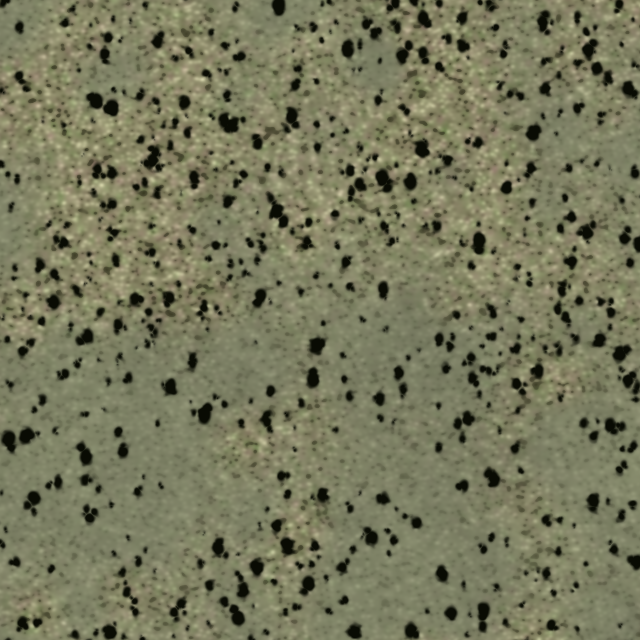
Write a three.js fragment shader that draws this texture.

```glsl
// Dry olive grassland from above, dotted with dark shrubs and rough patches of fine grain.
varying vec2 vUv;

vec3 hash3(vec2 p) {
  vec3 q = fract(p.xyx * vec3(0.1031, 0.1030, 0.0973));
  q += dot(q, q.yxz + 33.33);
  return fract((q.xxy + q.yzz) * q.zyx);
}

// Cellular noise: soft bumps of random sign, one per cell, centred on zero.
float bumps(vec2 p) {
  vec2 base = floor(p);
  float sum = 0.0;
  for (int y = -1; y <= 1; y++) {
    for (int x = -1; x <= 1; x++) {
      vec2 cell = base + vec2(float(x), float(y));
      vec3 rnd = hash3(cell + 71.0);
      vec2 d = cell + rnd.xy - p;
      sum += (rnd.z * 2.0 - 1.0) * exp(-4.0 * dot(d, d));
    }
  }
  return sum;
}

// Signed distance to scattered two-lobed shrubs, slightly taller than wide.
float shrubs(vec2 uv, float cells, float density, float minRadius, float maxRadius) {
  vec2 base = floor(uv * cells);
  float nearest = 1.0;
  for (int y = -1; y <= 1; y++) {
    for (int x = -1; x <= 1; x++) {
      vec2 cell = base + vec2(float(x), float(y));
      vec3 rnd = hash3(cell + cells * 3.0);
      float local = density * (1.0 + 0.9 * bumps(cell / cells * 6.0 + 40.0));
      if (rnd.z > local) continue;
      float size = rnd.z / local;
      float radius = mix(minRadius, maxRadius, size * size);
      vec2 d = uv - (cell + rnd.xy) / cells;
      vec2 lobe = (hash3(cell + 19.0).xy - 0.5) * radius * vec2(2.0, 2.8);
      float body = length(d * vec2(1.1, 0.85)) - radius;
      float side = length(d - lobe) - radius * 0.65;
      nearest = min(nearest, min(body, side));
    }
  }
  return nearest;
}

void main() {
  vec2 uv = vUv;

  // Broad patches decide where the ground is rough, pale or cool.
  float patches = bumps(uv * 4.0 + 12.0) + 0.7 * bumps(uv * 11.0 + 5.0);
  float rough = smoothstep(-0.6, 0.6, patches);
  float tone = bumps(uv * 7.0 + 90.0) + 0.6 * bumps(uv * 21.0 + 33.0);

  // Fine grain, a little wider than tall.
  float fine = bumps(uv * vec2(120.0, 145.0));
  float medium = bumps(uv * vec2(62.0, 78.0) + 200.0);
  float tint = bumps(uv * 75.0 + 400.0);
  float grain = fine + 0.6 * medium;

  // Ground
  vec3 color = mix(vec3(0.49, 0.505, 0.395), vec3(0.535, 0.525, 0.395), rough);
  color += tone * vec3(0.022, 0.024, 0.016);
  color += grain * mix(0.05, 0.15, rough) * vec3(1.0, 1.0, 0.9);
  color += tint * mix(0.008, 0.05, rough) * vec3(0.7, -0.1, 0.6);

  // Shadow flecks between tufts
  float fleck = smoothstep(0.45, 0.95, -grain) * mix(0.1, 0.6, rough);
  color = mix(color, vec3(0.23, 0.23, 0.15), fleck);

  // Shrubs with ragged, soft edges
  float ragged = 0.0022 * fine + 0.0012 * medium;
  float large = shrubs(uv, 25.0, 0.36, 0.0055, 0.0115) + ragged;
  float small = shrubs(uv, 43.0, 0.20, 0.0026, 0.0050) + ragged;
  float edge = min(large, small);
  color *= 1.0 - 0.15 * smoothstep(0.006, 0.0, edge);
  color = mix(color, vec3(0.035, 0.045, 0.01), smoothstep(0.0028, -0.0032, edge));

  gl_FragColor = vec4(color, 1.0);
}
```
